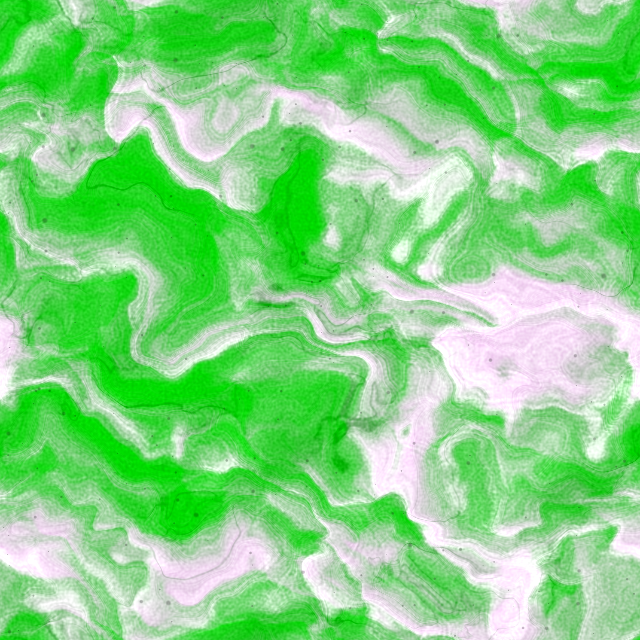
Write a Shadertoy shader that draws this texture.

```glsl
// Seamless folded marble: bright green and pale pink layers with white rims, fibres and specks.

vec2 hash2(vec2 cell) {
    vec3 h = fract(cell.xyx * vec3(0.1031, 0.1030, 0.0973));
    h += dot(h, h.yzx + 33.33);
    return fract((h.xx + h.yz) * h.zy);
}

float cornerSlope(vec2 cell, vec2 offset, vec2 corner, vec2 period, float seed) {
    vec2 gradient = 2.0 * hash2(mod(cell + corner, period) + seed) - 1.0;
    return dot(gradient, offset - corner);
}

// Gradient noise that wraps after a whole number of cells
float noise(vec2 p, vec2 period, float seed) {
    vec2 c = floor(p), f = fract(p);
    vec2 w = f * f * f * (f * (f * 6.0 - 15.0) + 10.0);
    float low = mix(cornerSlope(c, f, vec2(0, 0), period, seed),
                    cornerSlope(c, f, vec2(1, 0), period, seed), w.x);
    float high = mix(cornerSlope(c, f, vec2(0, 1), period, seed),
                     cornerSlope(c, f, vec2(1, 1), period, seed), w.x);
    return mix(low, high, w.y);
}

float fbm(vec2 p, vec2 frequency, int octaves, float seed) {
    float sum = 0.0, amplitude = 1.0;
    for (int i = 0; i < octaves; i++) {
        sum += amplitude * noise(p * frequency, frequency, seed + 17.0 * float(i));
        frequency *= 2.0;
        amplitude *= 0.5;
    }
    return sum;
}

// Layer profile: a crisp lower edge that fades out upwards
float fold(float phase, float edge) {
    float s = fract(phase);
    return smoothstep(0.0, edge, s) * (1.0 - smoothstep(edge, 1.0, s));
}

// Narrow band just above the crisp edge
float rim(float phase, float width) {
    float s = fract(phase);
    return smoothstep(0.0, 0.4 * width, s) * (1.0 - smoothstep(0.4 * width, 2.0 * width, s));
}

// Thin broken lines along the zero contour of a noise
float creases(vec2 p, vec2 frequency, float width, float seed) {
    float line = 1.0 - smoothstep(0.0, width, abs(fbm(p, frequency, 4, seed)));
    return line * smoothstep(-0.02, 0.25, noise(p * 5.0, vec2(5.0), seed + 9.0));
}

// Scattered round dots, one candidate per cell
float specks(vec2 p, float cells, float share, float seed) {
    vec2 cell = mod(floor(p * cells), cells) + seed;
    vec2 center = 0.25 + 0.5 * hash2(cell);
    vec2 pick = hash2(cell + 71.0);
    float radius = mix(0.04, 0.10, pick.y * pick.y * pick.y);
    float d = length(fract(p * cells) - center);
    return step(pick.x, share) * (1.0 - smoothstep(0.4 * radius, 1.4 * radius, d));
}

// Threads that follow the folds
float fibres(float phase, float along, float count, float seed) {
    return noise(vec2(phase * count, along * 7.0), vec2(count, 7.0), seed);
}

void mainImage(out vec4 fragColor, in vec2 fragCoord) {
    vec2 p = fragCoord / iResolution.xy;

    // Flow: bend the plane, then lay slanted folds over it
    vec2 bend = vec2(fbm(p, vec2(3.0), 4, 11.0), fbm(p, vec2(3.0), 4, 83.0));
    vec2 q = p + 0.17 * bend;
    float broadPhase = dot(q, vec2(2, 3)) + 1.2 * fbm(q, vec2(2, 3), 4, 139.0);
    float narrowPhase = dot(q, vec2(3, 5)) + 1.5 * fbm(q, vec2(3, 4), 4, 211.0);
    float slimPhase = dot(q, vec2(5, 8)) + 2.2 * fbm(q, vec2(3, 5), 4, 263.0);
    float broadFold = fold(broadPhase, 0.10);
    float narrowFold = fold(narrowPhase, 0.16);
    float slimFold = fold(slimPhase, 0.22);

    // Surface detail, rougher in some places than in others
    float patches = fbm(q, vec2(2, 5), 5, 307.0);
    float rough = smoothstep(-0.25, 0.3, noise(q * 4.0, vec2(4.0), 353.0));
    float wrinkles = fbm(q + 0.04 * bend.yx, vec2(10, 14), 5, 401.0) * (0.5 + rough);
    float threads = fibres(broadPhase, q.x, 30.0, 5.0) + 0.8 * fibres(narrowPhase, q.x, 36.0, 57.0);
    float grain = noise(p * 210.0, vec2(210.0), 3.0);
    float crease = creases(q, vec2(4, 6), 0.03, 23.0) + 0.7 * creases(q, vec2(7, 9), 0.04, 97.0);
    float speck = specks(p, 24.0, 0.16, 7.0) + specks(p, 47.0, 0.08, 31.0);

    // Tone runs from saturated green at 0 to pale pink at 1
    float tone = 0.50 + 0.86 * patches + 0.42 * (broadFold - 0.45) + 0.36 * (narrowFold - 0.45);
    tone += 0.24 * (slimFold - 0.45) + 0.30 * wrinkles;
    tone = smoothstep(-0.18, 1.18, tone);
    float middle = 4.0 * tone * (1.0 - tone);
    tone += (0.07 + 0.13 * middle) * threads + 0.16 * grain * (0.3 + middle);

    // Light: white rims, dark creases and specks
    float shine = max(rim(broadPhase, 0.12), 0.8 * rim(narrowPhase, 0.17));
    shine *= smoothstep(0.45, 0.9, tone);
    tone += 0.10 * shine - 0.17 * crease;
    float green = 0.855 - 0.035 * middle + 0.13 * shine;
    green += 0.10 * threads * tone + 0.08 * wrinkles + 0.10 * grain - 0.11 * crease;

    vec3 color = vec3(0.97 * tone, green, 0.97 * tone);
    color *= 1.0 - 0.26 * min(speck, 1.0);
    fragColor = vec4(clamp(color, 0.0, 1.0), 1.0);
}
```
